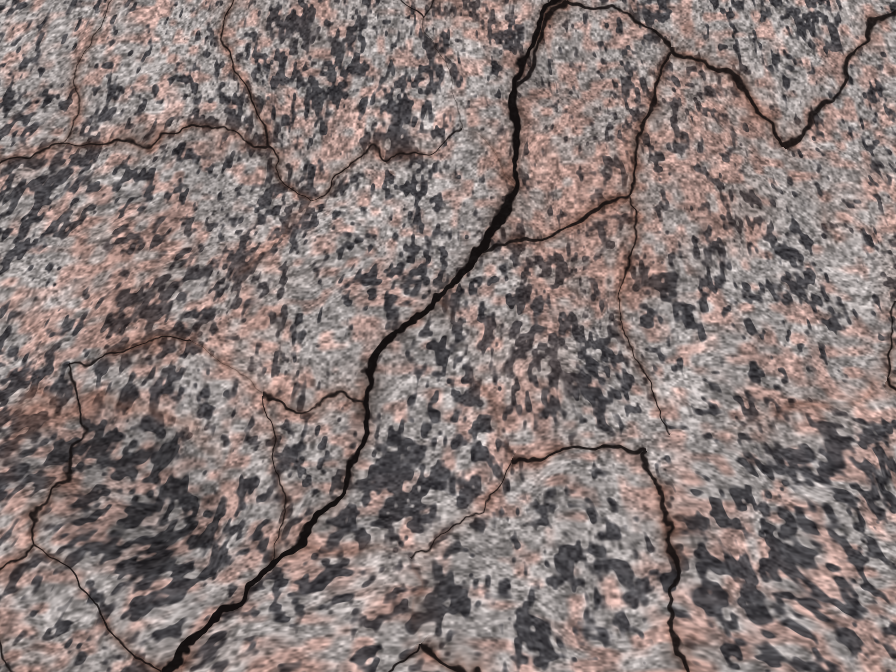
This texture is drawn by a Shadertoy shader. Its source:

```glsl
// Weathered pink granite: pale and pink grains with dark mineral flecks drawn
// out along a curved foliation. One open fissure runs across the slab, and
// warped Voronoi borders form the thinner, rust-stained cracks beside it.

#define GRAIN_FREQ 150.0
#define FLECK_FREQ vec2(72.0, 42.0)
#define FLECK_LEVEL 0.61
#define CRACK_FREQ 2.9
#define CRACK_WIDTH 0.0026
#define FISSURE_WIDTH 0.0062
#define STONE_LIGHT 0.60
#define PALE_TINT vec3(1.03, 0.99, 0.98)
#define PINK_TINT vec3(1.14, 0.95, 0.90)
#define MICA vec3(0.235, 0.23, 0.245)
#define RUST vec3(0.47, 0.31, 0.25)
#define VOID vec3(0.075, 0.06, 0.06)

float hash(vec2 p) {
    vec3 q = fract(vec3(p.xyx) * 0.1031);
    q += dot(q, q.yzx + 33.33);
    return fract((q.x + q.y) * q.z);
}

vec2 hash2(vec2 p) {
    return vec2(hash(p + 3.7), hash(p + 91.3));
}

float noise(vec2 p) {
    vec2 i = floor(p), f = fract(p);
    f = f * f * (3.0 - 2.0 * f);
    return mix(mix(hash(i), hash(i + vec2(1, 0)), f.x),
               mix(hash(i + vec2(0, 1)), hash(i + vec2(1, 1)), f.x), f.y);
}

float fbm(vec2 p) {
    float sum = 0.0, amp = 0.533;
    for (int i = 0; i < 4; i++) {
        sum += amp * noise(p);
        p = mat2(1.6, 1.2, -1.2, 1.6) * p + 17.3;
        amp *= 0.5;
    }
    return sum;
}

// Distance to the nearest cell border, and a random strength for that border
vec2 crackNet(vec2 p) {
    vec2 cell = floor(p), f = fract(p), nearest = vec2(0), home = vec2(0);
    float best = 9.0;
    for (int j = -1; j <= 1; j++)
    for (int i = -1; i <= 1; i++) {
        vec2 g = vec2(i, j), r = g + hash2(cell + g) - f;
        if (dot(r, r) < best) { best = dot(r, r); nearest = r; home = g; }
    }
    vec2 result = vec2(9.0, 0.0);
    for (int j = -2; j <= 2; j++)
    for (int i = -2; i <= 2; i++) {
        vec2 g = home + vec2(i, j), r = g + hash2(cell + g) - f;
        if (i == 0 && j == 0) continue;
        float d = dot(0.5 * (nearest + r), normalize(r - nearest));
        if (d < result.x) result = vec2(d, hash(2.0 * cell + g + home + 0.5));
    }
    return result;
}

// Signed distance to the winding main fissure
float fissure(vec2 p) {
    float x = 0.278 + 0.57 * p.y + 0.06 * sin(3.14 * p.y)
            + 0.03 * sin(14.3 * (p.y - 0.14));
    return 0.8 * (p.x - x);
}

float cover(float d, float width, float px) {
    return 1.0 - smoothstep(width - px, width + px, d);
}

void mainImage(out vec4 fragColor, in vec2 fragCoord) {
    float px = 1.0 / iResolution.y;
    vec2 p = fragCoord * px;
    vec2 sway = vec2(fbm(p * 4.0), fbm(p * 4.0 + 31.0)) - 0.5;
    vec2 jag = vec2(fbm(p * 22.0 + 5.0), fbm(p * 22.0 + 47.0)) - 0.5;

    // Foliation coordinates: leaning right on the left, left on the right
    vec2 flow = vec2(p.x + 0.8 * (p.x - 0.75) * (p.y - 0.5), p.y * (1.0 + 0.25 * p.y));
    flow += 0.06 * sway;

    // Broad weathering: a dark hollow, rusty blotches and gentle relief
    float pit = length(p - vec2(0.13, 0.27)) + 0.35 * sway.x + 0.1 * jag.y;
    float hollow = 1.0 - smoothstep(0.10, 0.19, pit);
    float rim = exp(-pow((pit - 0.18) / 0.025, 2.0)) * smoothstep(0.2, 0.45, p.y);
    float relief = fbm(p * 6.0 + 70.0) - fbm(p * 6.0 + 70.0 + vec2(-0.12, 0.15));
    float blotch = smoothstep(0.52, 0.76, fbm(p * 5.0 + 12.0));

    // Pale and pink grains
    vec2 g = flow * GRAIN_FREQ;
    float grain = 0.34 * (noise(g) - 0.5) + 0.26 * (noise(g * 1.75 + 9.0) - 0.5)
                + 0.16 * (noise(g * 0.4 + 4.0) - 0.5);
    float pink = 0.6 * noise(g * 0.33 + 55.0) + 0.4 * fbm(flow * 9.0 + 20.0);
    pink = smoothstep(0.40, 0.72, pink + 0.12 * blotch);
    vec3 col = (STONE_LIGHT + grain) * mix(PALE_TINT, PINK_TINT, pink);

    // Dark flecks, clustered into streaks
    float fleck = 0.55 * noise(flow * FLECK_FREQ)
                + 0.45 * noise(flow * FLECK_FREQ * 2.1 + 13.0)
                + 0.65 * (fbm(flow * vec2(13.0, 6.0) + 40.0) - 0.5) + 0.10 * hollow;
    fleck = smoothstep(FLECK_LEVEL - 0.09, FLECK_LEVEL + 0.09, fleck);
    col = mix(col, MICA + 0.45 * grain, 0.92 * fleck);
    col *= (1.0 + 0.55 * relief) * (1.0 - 0.2 * hollow);

    // Thin cracks, a separate net on each side of the fissure
    float mainD = fissure(p + 0.035 * sway + 0.04 * jag);
    float side = step(0.0, mainD);
    vec2 net = crackNet((p + 0.16 * sway + 0.035 * jag) * CRACK_FREQ + 7.0 * side);
    float d = net.x / CRACK_FREQ;
    float strength = smoothstep(0.15, 0.7, net.y) * mix(0.6, 1.0, side);
    float width = CRACK_WIDTH * strength * (0.5 + noise(p * 28.0));
    float thin = cover(d, width, px) * smoothstep(0.05, 0.35, strength);

    // Rust beside the cracks, then shadow and the dark openings
    float stain = exp(-d / 0.009) * (0.35 + 0.4 * strength) * smoothstep(0.3, 0.6, fbm(p * 9.0));
    stain += 0.35 * exp(-abs(mainD) / 0.009) + 0.5 * rim + 0.16 * blotch;
    col = mix(col, RUST * (1.0 + 1.3 * grain), min(stain, 0.75));
    col *= 1.0 - 0.3 * strength * exp(-d / 0.005);
    col *= 1.0 - 0.35 * exp(-abs(mainD) / 0.008);
    float gap = FISSURE_WIDTH * (0.45 + 0.8 * noise(p * 19.0 + 3.0)) * (1.15 - 0.4 * p.y);
    float opening = max(0.85 * thin, cover(abs(mainD), gap, px));
    col = mix(col, VOID + 0.1 * max(grain, 0.0), opening);

    fragColor = vec4(clamp(col, 0.0, 1.0), 1.0);
}
```
